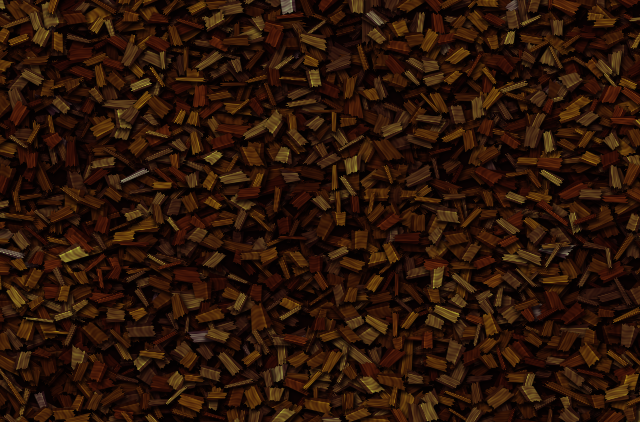
This texture is drawn by a WebGL 1 fragment shader. Its source:

```glsl
precision highp float;
uniform vec2 u_resolution;

vec4 hash4(vec2 c, float seed) {
  vec4 n = vec4(dot(c, vec2(127.1, 311.7)), dot(c, vec2(269.5, 183.3)),
                dot(c, vec2(419.2, 371.9)), dot(c, vec2(73.7, 157.3)));
  return fract(sin(n + seed * 17.3) * 43758.545);
}

// Broad uneven lighting, about -1 to 1
float patches(vec2 p) {
  return 0.5 * sin(p.x * 7.0 + 2.5 * sin(p.y * 5.0 + 1.0))
       + 0.5 * sin(p.y * 11.0 + 2.0 * sin(p.x * 6.0 + 4.0));
}

// Chip coordinates: foreshortened, turned and skewed
vec2 toChip(vec2 p, float angle, float skew) {
  p.y *= 1.2;
  float c = cos(angle), s = sin(angle);
  vec2 q = vec2(c * p.x + s * p.y, c * p.y - s * p.x);
  q.x += skew * q.y;
  return q;
}

// Tapered slab with ragged ends
float chipDistance(vec2 q, vec2 size, vec4 r) {
  float across = q.y / size.y;
  float ragged = sin(across * 7.0 + r.x * 30.0) + 0.6 * sin(across * 15.0 + r.y * 40.0);
  float endGap = abs(q.x) - size.x * (1.0 + 0.07 * ragged);
  float taper = 1.0 + (r.z - 0.5) * 0.7 * clamp(q.x / size.x, -1.0, 1.0);
  return max(endGap, abs(q.y) - size.y * taper);
}

vec3 woodColour(float pick) {
  vec3 wood = mix(vec3(0.21, 0.06, 0.02), vec3(0.28, 0.14, 0.03), smoothstep(0.08, 0.3, pick));
  wood = mix(wood, vec3(0.31, 0.20, 0.09), smoothstep(0.55, 0.8, pick));
  return mix(wood, vec3(0.40, 0.34, 0.28), smoothstep(0.97, 0.99, pick));
}

// Darker wood turns redder
vec3 shade(vec3 wood, float light) {
  return wood * vec3(light, pow(light, 1.6), pow(light, 1.15));
}

vec3 chipSurface(vec2 q, vec2 size, vec4 r, vec4 t, float light) {
  vec2 u = q / size;
  bool crossCut = size.y > size.x * 0.45 && t.w > 0.6;
  float across = crossCut ? u.x : u.y;
  float along = crossCut ? u.y : u.x;
  float bend = across + 0.08 * sin(along * 3.0 + r.x * 20.0);
  float grain = 0.6 * sin(bend * 9.0 + r.y * 30.0) + 0.5 * sin(bend * 19.0 + along + r.z * 50.0);
  float blotch = sin(along * 4.0 + r.w * 25.0 + 2.0 * sin(across * 3.0));
  light *= 1.0 + 0.17 * grain + 0.08 * blotch + 0.2 * (t.z - 0.5) * u.x;
  // Shaded cut side and a thin bright rim
  float side = t.y > 0.5 ? u.y : -u.y;
  light *= mix(1.0, 0.55, smoothstep(0.5, 0.62, side));
  light *= 1.0 + 0.25 * smoothstep(0.25, 0.45, side) * (1.0 - smoothstep(0.5, 0.62, side));
  return shade(woodColour(t.x), max(light, 0.05));
}

void main() {
  vec2 p = gl_FragCoord.xy / u_resolution.y;
  float soft = 0.8 / u_resolution.y;
  float patchLight = patches(p);
  vec3 colour = vec3(0.03, 0.006, 0.005);

  // Layers of chips, back to front
  for (int k = 0; k < 8; k++) {
    float layer = float(k);
    bool splinters = k == 5;
    float cell = splinters ? 0.13 : 0.041 + 0.018 * fract(layer * 0.618);
    vec2 g = p / cell + layer * vec2(3.37, 5.61);
    float depthLight = mix(0.45, 1.1, layer / 7.0);

    for (int j = 1; j >= -1; j--) {
      for (int i = -1; i <= 1; i++) {
        vec2 id = floor(g) + vec2(float(i), float(j));
        vec4 r = hash4(id, layer);
        vec4 t = hash4(id + 41.0, layer + 3.0);
        vec2 centre = id + 0.5 + (r.xy - 0.5) * 0.7;
        float presence = splinters ? 0.22 : 0.62 + 0.12 * patches((centre - layer * vec2(3.37, 5.61)) * cell);
        if (hash4(id + 7.0, layer + 9.0).x > presence) continue;

        vec2 size = cell * vec2(0.38 + 0.28 * r.z, 0.2 + 0.2 * r.w);
        if (t.z < 0.28) size = cell * vec2(0.5 + 0.25 * r.z, 0.08 + 0.08 * r.w);
        if (splinters) size = cell * vec2(0.4 + 0.3 * r.z, 0.05 + 0.07 * r.w);
        float angle = (fract(r.x * 7.0 + t.w) - 0.5) * 3.14159;
        float skew = (t.y - 0.5) * 0.9;

        // Soft shadow below, then the chip itself
        vec2 local = (g - centre) * cell;
        float shadow = chipDistance(toChip(local + vec2(-0.003, 0.006), angle, skew), size, r);
        colour *= mix(vec3(0.24, 0.17, 0.2), vec3(1.0), smoothstep(-0.004, 0.012, shadow));
        vec2 q = toChip(local, angle, skew);
        float cover = 1.0 - smoothstep(-soft, soft, chipDistance(q, size, r));
        float light = depthLight * (0.72 + 0.55 * fract(t.y * 9.0 + r.w)) * (1.0 + 0.1 * patchLight);
        colour = mix(colour, chipSurface(q, size, r, t, light), cover);
      }
    }
  }
  gl_FragColor = vec4(colour + vec3(0.012, 0.004, 0.004), 1.0);
}
```
